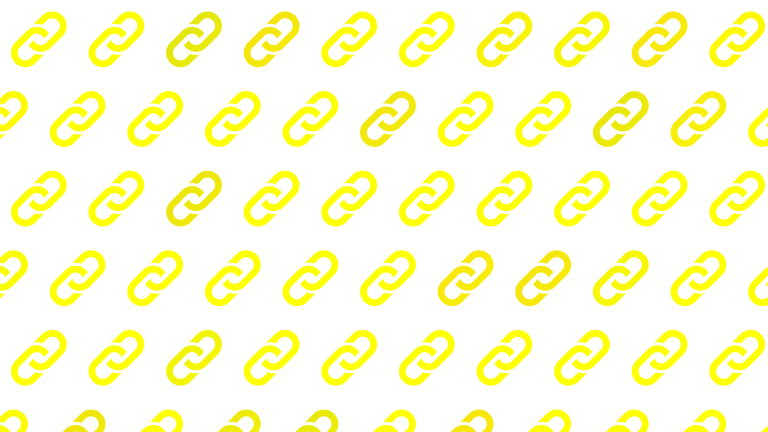
Reproduce this pattern procedurally as a Shadertoy shader.

```glsl
// Staggered rows of diagonal yellow chain links on white, each link pair tinted on its own.

float hash(vec2 cell) {
    return fract(sin(dot(cell, vec2(127.1, 311.7))) * 4375.85);
}

// One open link along the x axis; its cut leaves a gap around the other link.
float openLink(vec2 p) {
    vec2 toAxis = vec2(p.x - clamp(p.x, 0.036, 0.245), p.y);
    float ring = abs(length(toAxis) - 0.142) - 0.0438;
    float cut = max(length(p + vec2(0.036, 0.0)) - 0.2255, 0.039 - p.y);
    return max(ring, -cut);
}

// Two interlocked links, the second a half turn of the first.
float chainPair(vec2 p) {
    vec2 diagonal = vec2(p.x + p.y, p.y - p.x) * 0.7071;
    return min(openLink(diagonal), openLink(-diagonal));
}

// Mostly pure yellow; some pairs lean towards olive or amber.
vec3 linkColor(vec2 cell, vec2 p) {
    vec3 tint = mix(vec3(0.84, 0.91, 0.04), vec3(0.98, 0.89, 0.05), hash(cell + 17.3));
    float strength = smoothstep(0.45, 0.95, hash(cell));
    strength *= 0.9 + 0.35 * (p.y - p.x);
    return mix(vec3(1.0, 1.0, 0.01), tint, clamp(strength, 0.0, 1.0));
}

void mainImage(out vec4 fragColor, in vec2 fragCoord) {
    // Unit length is the column pitch; rows count down from the top edge.
    float columnsPerHeight = 5.567;
    float rowPitch = 1.026;
    vec2 uv = fragCoord / iResolution.y;
    vec2 grid = vec2(uv.x, 1.0 - uv.y) * columnsPerHeight;
    grid.y += 0.006;

    // Every other row is shifted by half a column.
    float row = floor(grid.y / rowPitch);
    grid.x -= 0.5 * mod(row, 2.0);
    vec2 cell = vec2(floor(grid.x), row);
    vec2 p = vec2(fract(grid.x) - 0.5, (row + 0.5) * rowPitch - grid.y);

    float edge = 0.7 * columnsPerHeight / iResolution.y;
    float ink = 1.0 - smoothstep(-edge, edge, chainPair(p));
    fragColor = vec4(mix(vec3(1.0), linkColor(cell, p), ink), 1.0);
}
```
